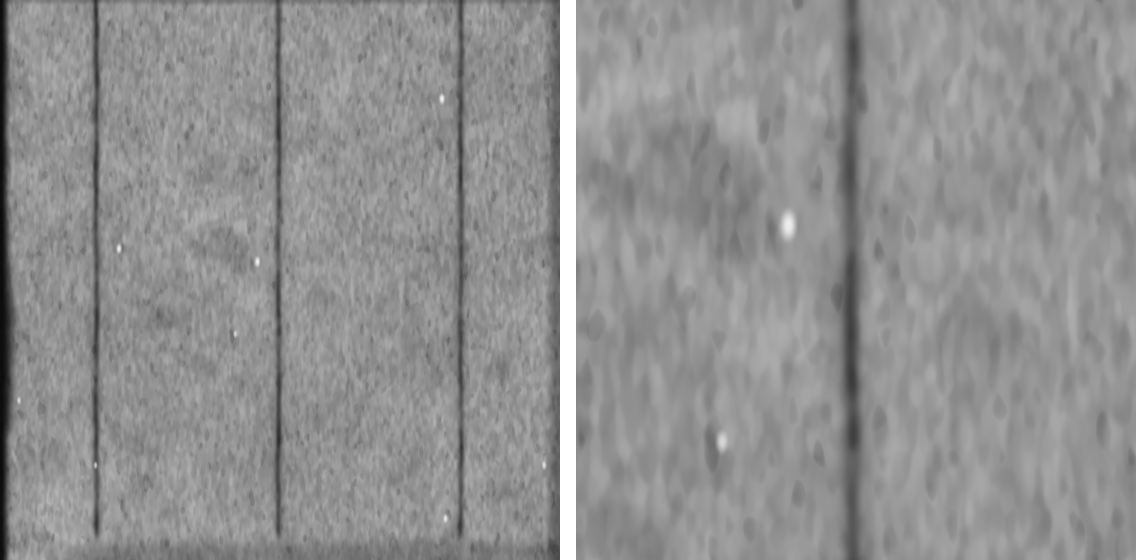
Left, the full canvas; right, a detail of the centre.
Give the GLSL for this texture, as a Shadertoy shader.

```glsl
// Weathered grey concrete slab with three vertical seams, stains, pale chips and grimy borders.

const float SEAM_FIRST = 0.172;
const float SEAM_SPACING = 0.3255;
const int SEAM_COUNT = 3;
const float CONCRETE = 0.584;
const float CHIP_TONE = 0.93;

float hash(vec2 p, float seed) {
    vec3 q = fract(vec3(p.xyx) * 0.1031 + seed * 0.137);
    q += dot(q, q.yzx + 33.33);
    return fract((q.x + q.y) * q.z);
}

// Cellular noise: jittered points with random tones blended by distance, about -0.5..0.5.
float cellTone(vec2 p, float seed) {
    vec2 cell = floor(p);
    float tone = 0.0;
    float total = 0.0;
    for (int j = -1; j <= 1; j++) {
        for (int i = -1; i <= 1; i++) {
            vec2 id = cell + vec2(i, j);
            vec2 point = id + vec2(hash(id, seed), hash(id, seed + 3.0));
            vec2 d = p - point;
            float weight = exp(-5.0 * dot(d, d));
            tone += weight * (hash(id, seed + 7.0) - 0.5);
            total += weight;
        }
    }
    return tone / (total + 0.05);
}

float bell(float d, float width) {
    return exp(-d * d / (width * width));
}

// Short vertical streaks at two sizes, with sparse dark flecks.
float grain(vec2 uv) {
    float streaks = 0.10 * cellTone(uv * vec2(130.0, 48.0), 1.0)
                  + 0.11 * cellTone(uv * vec2(190.0, 80.0), 2.0);
    float flecks = smoothstep(0.22, 0.45, cellTone(uv * vec2(130.0, 62.0), 21.0));
    return streaks - 0.08 * flecks;
}

// Broad clouding plus scattered darker blotches.
float stains(vec2 uv) {
    float clouds = 0.04 * cellTone(uv * 5.0, 4.0) + 0.06 * cellTone(uv * 17.0, 5.0);
    float blotch = smoothstep(0.2, 0.45, cellTone(uv * vec2(15.0, 17.0), 6.0));
    return clouds - 0.075 * blotch;
}

// Darkness of one seam, wavering and unevenly filled along its length.
float seam(vec2 uv, float centre, float id) {
    float sway = 0.0007 * sin(uv.y * 17.0 + id * 2.1) + 0.0006 * sin(uv.y * 61.0 + id);
    float d = uv.x - centre - sway;
    float fill = 0.42 + 0.22 * cellTone(vec2(id * 9.0, uv.y * 14.0), 8.0)
               + 0.24 * cellTone(vec2(id * 9.0, uv.y * 50.0), 9.0);
    float core = fill * bell(d, 0.0052);
    float shadow = 0.10 * bell(d, 0.011);
    return (core + shadow) * smoothstep(0.02, 0.06, uv.y);
}

float seams(vec2 uv) {
    float dark = 0.0;
    for (int i = 0; i < SEAM_COUNT; i++) {
        dark += seam(uv, SEAM_FIRST + SEAM_SPACING * float(i), float(i));
    }
    return clamp(dark, 0.0, 0.75);
}

// Sparse pale chips, at most one in each cell of a grid.
float chips(vec2 uv, float cells, float chance) {
    vec2 id = floor(uv * cells);
    vec2 centre = (id + 0.2 + 0.6 * vec2(hash(id, 11.0), hash(id, 12.0))) / cells;
    float size = mix(0.65, 1.1, hash(id, 13.0));
    float r = length((uv - centre) / (size * vec2(0.0065, 0.0125)));
    return step(hash(id, 14.0), chance) * min(size, 1.0) * (1.0 - smoothstep(0.1, 1.0, r));
}

// Brightness factor of the four grimy borders; the left one is black and bulges.
float borders(vec2 uv) {
    float ragged = 0.005 * cellTone(uv * vec2(8.0, 30.0), 15.0);
    float leftWidth = 0.017 + 0.014 * bell(uv.y - 0.38, 0.13) + ragged;
    float left = mix(0.09, 1.0, smoothstep(0.1 * leftWidth, 1.3 * leftWidth, uv.x));
    float right = 1.0 - 0.32 * smoothstep(0.970, 0.994, uv.x + ragged);
    float bottomGrime = 0.19 * smoothstep(0.10, 0.20, uv.x);
    float bottom = 1.0 - bottomGrime * (1.0 - smoothstep(0.015, 0.048, uv.y + ragged));
    float top = 1.0 - 0.20 * smoothstep(0.988, 1.0, uv.y + 0.5 * ragged);
    return left * right * bottom * top;
}

void mainImage(out vec4 fragColor, in vec2 fragCoord) {
    vec2 uv = fragCoord / iResolution.xy;

    // Concrete surface, with a worn pale patch at the lower left
    float tone = CONCRETE + grain(uv) + stains(uv);
    tone += 0.08 * bell(length((uv - vec2(0.10, 0.06)) * vec2(1.0, 1.2)), 0.075);

    // Seams, chips and borders
    tone *= 1.0 - seams(uv);
    tone = mix(tone, CHIP_TONE, chips(uv, 8.0, 0.16));
    tone *= borders(uv);

    fragColor = vec4(vec3(clamp(tone, 0.0, 1.0)), 1.0);
}
```
